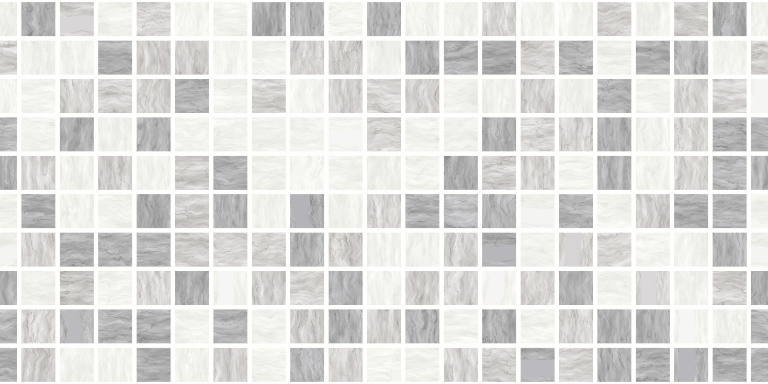
Give the GLSL for this pattern, as a Shadertoy shader.

```glsl
// Mosaic of square travertine tiles in white, warm grey and dark grey with pale grout

float hash(vec2 p) {
    vec3 q = fract(vec3(p.xyx) * 0.1031);
    q += dot(q, q.yzx + 33.33);
    return fract((q.x + q.y) * q.z);
}

float noise(vec2 p) {
    vec2 i = floor(p), f = fract(p);
    f = f * f * (3.0 - 2.0 * f);
    return mix(mix(hash(i), hash(i + vec2(1, 0)), f.x),
               mix(hash(i + vec2(0, 1)), hash(i + vec2(1, 1)), f.x), f.y);
}

float fbm(vec2 p) {
    float sum = 0.0, amp = 0.5;
    for (int i = 0; i < 4; i++) {
        sum += amp * noise(p);
        p = p * 2.03 + 17.3;
        amp *= 0.5;
    }
    return sum / 0.9375;
}

vec3 stone(vec2 id, vec2 p) {
    // Tone of the tile
    float pick = hash(id + 3.7);
    float dark = step(0.69, pick);
    float light = step(pick, 0.38);
    vec3 base = mix(vec3(0.835, 0.825, 0.815), vec3(0.705, 0.705, 0.71), dark);
    base = mix(base, vec3(0.952, 0.951, 0.932), light);
    base += 0.035 * (hash(id + 41.3) - 0.5) * (1.0 - 0.6 * light);

    // Grain runs along x or y, bent into gentle waves
    vec2 grain = hash(id + 71.9) < 0.5 ? p : p.yx;
    vec2 seed = 60.0 * vec2(hash(id + 11.1), hash(id + 23.5));
    float wave = fbm(grain * vec2(2.5, 1.5) + seed) - 0.5;
    grain.y += wave * mix(0.08, 0.35, hash(id + 31.7));

    float bands = fbm(grain * vec2(1.3, 7.0) + seed) - 0.5;
    float fibres = fbm(grain * vec2(5.0, 22.0) + seed.yx) - 0.5;
    float crack = abs(fbm(grain * vec2(1.6, 5.0) + seed + 9.0) - 0.5);
    float veins = smoothstep(0.035, 0.0, crack) * noise(grain * vec2(5.0, 3.0) + seed);

    // Occasional polished patch without grain
    float patchy = step(0.92, hash(id + 57.1))
                 * smoothstep(0.0, 0.04, 0.22 - abs(grain.y + 0.12));
    float strength = mix(1.0, 0.4, light);
    float relief = 0.23 * bands + 0.16 * fibres - 0.11 * veins;
    vec3 colour = base + strength * relief * vec3(0.98, 1.0, 1.03);
    return mix(colour, base + vec3(0.01, 0.01, 0.025), patchy);
}

void mainImage(out vec4 fragColor, in vec2 fragCoord) {
    // Ten rows; columns are shifted by half a tile
    vec2 grid = fragCoord / iResolution.y * 10.0 + vec2(0.5, 0.0);
    vec2 id = floor(grid);
    id.x = mod(id.x, 20.0);
    vec2 p = fract(grid) - 0.5;

    // Square tile with a softened edge
    vec2 d = abs(p) - 0.442;
    float edge = max(d.x, d.y);
    float pixel = 10.0 / iResolution.y;
    float tile = smoothstep(0.5 * pixel, -0.5 * pixel, edge);

    vec3 grout = vec3(0.995, 0.995, 0.99);
    vec3 colour = mix(grout, stone(id, p), tile);
    fragColor = vec4(clamp(colour, 0.0, 1.0), 1.0);
}
```
